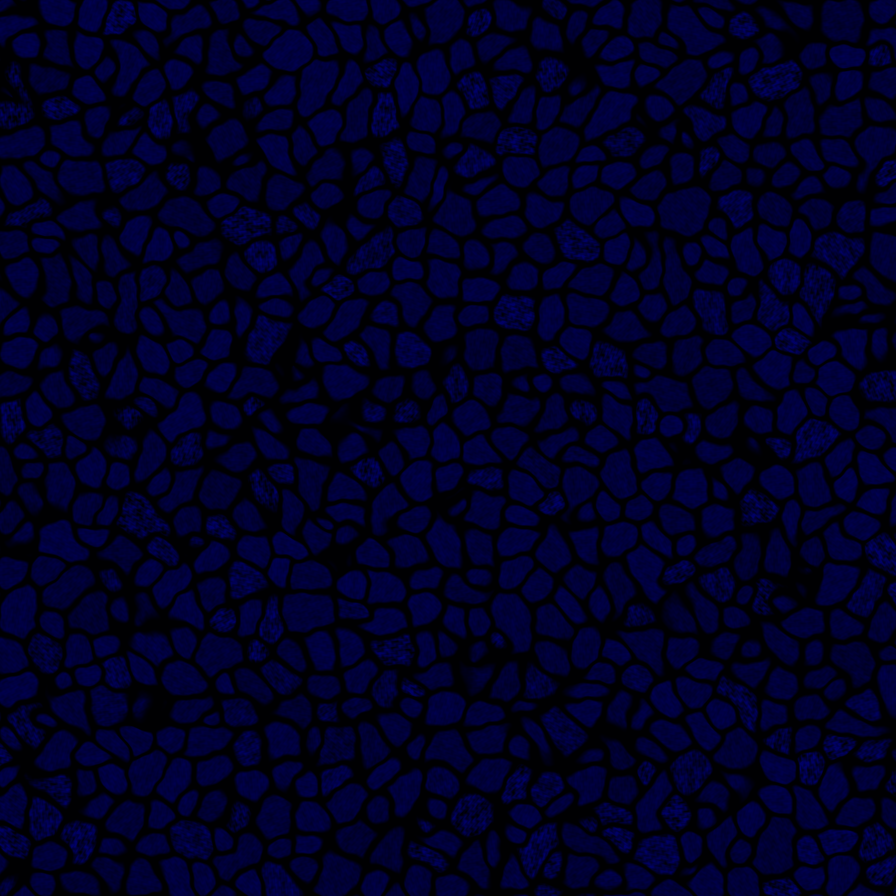
A WebGL 1 fragment shader for this texture:

```glsl
precision highp float;
// Bed of tightly packed dark blue pebbles with black gaps between them.
// Stones are cells of a stretched, size-weighted cellular noise with rounded
// corners; layered sines, turned per stone, give the mineral grain.

uniform vec2 u_resolution;

#define STONES 27.0        // grid cells across the canvas
#define JITTER 0.88        // scatter of the stone centres
#define SIZE_MIN 0.68      // smallest relative stone size
#define SIZE_MAX 1.28      // largest relative stone size
#define STRETCH 0.42       // greatest elongation
#define ROUNDING 13.0      // lower values round the corners more
#define GAP 0.03           // narrowest gap between stones
#define RIM 0.19           // softness of the stone rim
#define BODY_BLUE 0.225    // mean blue of the stones
#define GRAIN 0.034        // grain contrast on smooth stones
#define ROUGH_GRAIN 0.10   // extra contrast on rough stones
#define GAP_BLUE 0.006     // blue left in the gaps

float hash(vec2 p) {
  return fract(sin(dot(p, vec2(127.1, 311.7))) * 43758.545);
}

vec2 hash2(vec2 p) {
  return vec2(hash(p), hash(p + 57.3));
}

vec2 rotate(vec2 p, float angle) {
  float c = cos(angle), s = sin(angle);
  return vec2(c * p.x + s * p.y, c * p.y - s * p.x);
}

float stoneAngle(vec2 id) {
  return 6.2832 * hash(id + 11.7);
}

float stoneSize(vec2 id) {
  return mix(SIZE_MIN, SIZE_MAX, hash(id + 23.1));
}

// Distance to a stone centre, measured in its own stretched, scaled frame.
float stoneDistance(vec2 p, vec2 id) {
  vec2 centre = id + 0.5 + JITTER * (hash2(id) - 0.5);
  vec2 q = rotate(p - centre, stoneAngle(id));
  float stretch = 1.0 + STRETCH * hash(id + 37.9);
  return length(vec2(q.x / stretch, q.y * stretch)) / stoneSize(id);
}

// Returns the id of the nearest stone (xy) and the rounded edge distance (z).
vec3 findStone(vec2 p) {
  vec2 cell = floor(p);
  vec2 nearestId = cell;
  float nearest = 10.0;
  float sum = 0.0;
  for (int y = -2; y <= 2; y++) {
    for (int x = -2; x <= 2; x++) {
      vec2 id = cell + vec2(float(x), float(y));
      float d = stoneDistance(p, id);
      sum += exp(-ROUNDING * d);
      if (d < nearest) {
        nearest = d;
        nearestId = id;
      }
    }
  }
  float others = max(sum - exp(-ROUNDING * nearest), 1e-7);
  return vec3(nearestId, -log(others) / ROUNDING - nearest);
}

// Layered warped sines, roughly -1 to 1.
float grain(vec2 p) {
  float total = 0.0;
  float frequency = 9.0;
  for (int i = 0; i < 5; i++) {
    p = rotate(p, 1.13) + 3.7;
    vec2 q = p * frequency;
    total += sin(q.x + 1.3 * sin(q.y * 0.8));
    frequency *= 1.5;
  }
  return total * 0.4;
}

void main() {
  vec2 p = gl_FragCoord.xy / min(u_resolution.x, u_resolution.y) * STONES;

  // Slightly uneven outlines
  vec2 wobble = sin(p.yx * 5.1 + 2.0 * sin(p * 2.3))
              + 0.5 * sin(p.yx * 11.7 + p * 4.0);
  vec3 stone = findStone(p + 0.035 * wobble);
  vec2 id = stone.xy;

  // Stone mask with gaps of varying width
  float gap = GAP + 0.07 * hash(id + 41.3);
  float mask = smoothstep(gap, gap + RIM, stone.z);

  // Shade: per-stone tone, smaller stones brighter, some stones rough
  float tone = BODY_BLUE + 0.055 * (hash(id + 5.9) - 0.5);
  tone += 0.05 * (1.0 - stoneSize(id));
  float roughness = smoothstep(0.72, 1.0, hash(id + 71.7));
  vec2 grainPoint = rotate(p - id, stoneAngle(id)) * vec2(0.75, 1.2);
  float speckle = grain(grainPoint + 9.0 * hash2(id + 3.3));
  tone += speckle * (GRAIN + ROUGH_GRAIN * roughness);

  float blue = mix(GAP_BLUE, clamp(tone, 0.02, 0.4), mask);
  gl_FragColor = vec4(0.0, 0.0, blue, 1.0);
}
```
